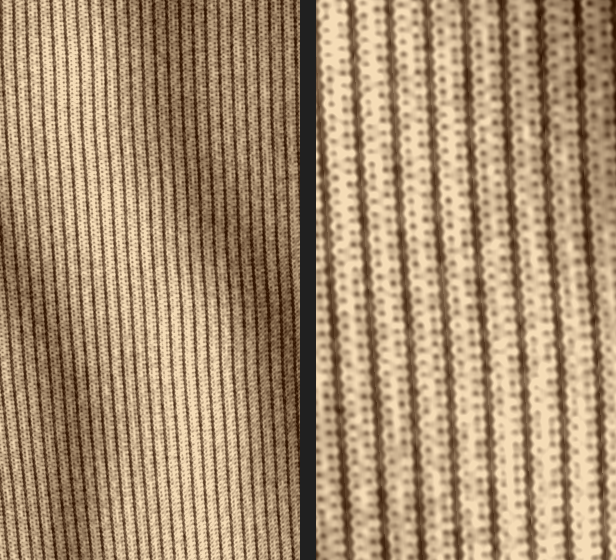
Left: the whole. Right: its middle third, enlarged.
Write a Shadertoy shader that draws this texture.

```glsl
// Ribbed knit fabric: leaning vertical ribs of small stitches over soft folds.
#define RIBS 23.4          // ribs across the top of the canvas
#define ROWS 136.0         // stitch rows down the canvas
#define GROOVE 0.13        // half width of a groove, in ribs
#define GROOVE_DEPTH 0.82
#define STITCH_DEPTH 0.76
#define FUZZ 0.42
#define EXPOSURE 0.24
#define SHADOW_COLOR vec3(0.31, 0.20, 0.11)
#define LIGHT_COLOR vec3(0.88, 0.78, 0.64)

const float TAU = 6.28318;

float hash(vec2 p) {
    vec3 q = fract(vec3(p.xyx) * 0.1031);
    q += dot(q, q.yzx + 33.33);
    return fract((q.x + q.y) * q.z);
}

float noise(vec2 p) {
    vec2 i = floor(p), f = fract(p);
    f = f * f * (3.0 - 2.0 * f);
    return mix(mix(hash(i), hash(i + vec2(1, 0)), f.x),
               mix(hash(i + vec2(0, 1)), hash(i + vec2(1, 1)), f.x), f.y);
}

float bump(float x, float width) {
    return exp(-x * x / (width * width));
}

// Broad light and shade of the draped cloth; down runs from top to bottom.
float foldLight(float x, float down) {
    float ridge = 0.22 + 0.42 * smoothstep(0.1, 0.8, down);
    float k = x - ridge + 0.05 * (noise(vec2(x * 3.0, down * 5.0)) - 0.5);
    float light = 0.64 + 0.25 * bump(k, 0.21);
    light -= 0.40 * bump(k - 0.36, 0.15) * (1.0 - 0.6 * smoothstep(0.65, 1.0, down));
    light -= 0.38 * bump(k + 0.40, 0.10);
    light -= 0.25 * smoothstep(0.72, 1.0, x) * (1.0 - smoothstep(0.5, 0.95, down));
    light -= 0.12 * smoothstep(0.12, 0.0, down);
    return light + 0.10 * (noise(vec2(x * 5.0, down * 8.0) + 7.0) - 0.5);
}

// Two columns of staggered loops on each rib; u is -0.5 to 0.5 across it.
float stitchShade(float u, float row, float slant) {
    float side = step(0.0, u);
    float c = (abs(u) - 0.18) / 0.18;
    float phase = row + 0.5 * side;
    float window = max(1.0 - c * c, 0.0);
    float hole = bump(c, 0.55) * pow(0.5 + 0.5 * cos(TAU * phase), 1.5);
    float across = mix(abs(c), u * 5.0, slant);
    float strand = 0.5 - 0.5 * cos(TAU * (phase + 0.45 * across));
    return mix(hole, 0.5 * strand * window, 0.2 + 0.6 * slant);
}

void mainImage(out vec4 fragColor, in vec2 fragCoord) {
    vec2 uv = fragCoord / iResolution.xy;
    float down = 1.0 - uv.y;

    // Ribs drift to the right on the way down, most of all at the lower left
    float lean = mix(0.16, 0.08, uv.x) * down * (0.5 + 0.5 * down);
    float wobble = 0.12 * (noise(vec2(uv.x * 4.0, down * 9.0)) - 0.5);
    float rib = RIBS * (uv.x - lean) + wobble;
    float u = fract(rib) - 0.5;
    float row = ROWS * down + 0.5 * noise(vec2(floor(rib), down * 14.0));

    // Rib relief, with groove edges scalloped by the loops
    float scallop = 0.03 * cos(TAU * row);
    float edge = 0.5 - abs(u) + scallop;
    float groove = 1.0 - smoothstep(GROOVE * 0.35, GROOVE * 1.6, edge);
    float roundness = 0.08 * cos(u * TAU) - 0.12 * u;

    // Loops turn into slanted strands toward the lower right
    float slant = smoothstep(0.9, 1.6, uv.x + down);
    float detail = smoothstep(0.55, 0.3, ROWS / iResolution.y);
    float stitch = stitchShade(u, row, slant) * detail * (1.0 - groove);

    // Yarn fuzz and uneven ribs
    float fuzz = noise(vec2(rib * 6.0, row * 1.5)) - 0.5;
    float uneven = 0.08 * (hash(vec2(floor(rib), 3.0)) - 0.5) * (1.0 - groove);

    float light = foldLight(uv.x, down);
    float relief = roundness - GROOVE_DEPTH * groove - STITCH_DEPTH * stitch;
    float tone = light + relief * (0.55 + 0.5 * light) + FUZZ * fuzz + uneven + EXPOSURE;
    vec3 color = mix(SHADOW_COLOR, LIGHT_COLOR, clamp(tone, -0.2, 1.14));
    fragColor = vec4(color, 1.0);
}
```
